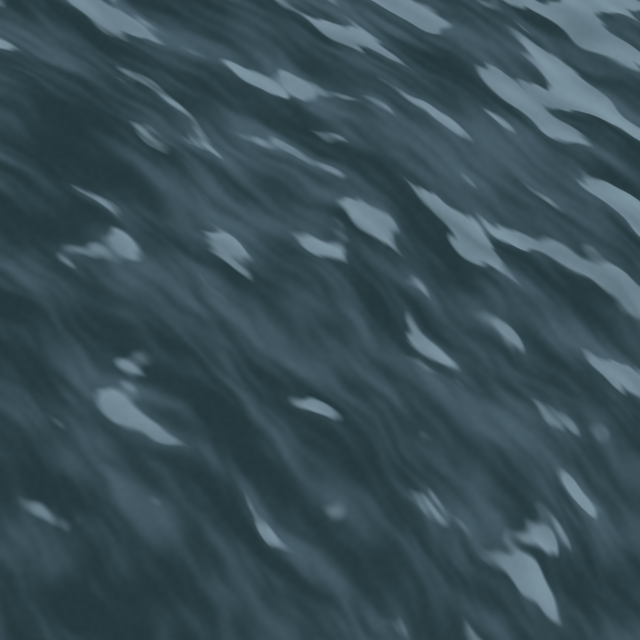
A three.js fragment shader for this texture:

```glsl
// Dark rippled water with slanting streaks of reflected sky light.
varying vec2 vUv;

const float TAU = 6.2831853;
const vec3 DEEP_WATER = vec3(0.145, 0.222, 0.243);
const vec3 SLATE_WATER = vec3(0.285, 0.370, 0.415);
const vec3 SKY_GLINT = vec3(0.500, 0.590, 0.642);

float hash(vec2 cell) {
  return fract(sin(dot(cell, vec2(127.1, 311.7))) * 43758.5453);
}

// Dot product of a random unit gradient with the offset from its corner.
float cornerSlope(vec2 cell, vec2 offset) {
  float angle = TAU * hash(cell);
  return dot(vec2(cos(angle), sin(angle)), offset);
}

// Gradient noise, roughly -1 to 1.
float noise(vec2 p) {
  vec2 cell = floor(p);
  vec2 f = p - cell;
  vec2 blend = f * f * f * (f * (f * 6.0 - 15.0) + 10.0);
  vec2 e = vec2(1.0, 0.0);
  float low = mix(cornerSlope(cell, f), cornerSlope(cell + e.xy, f - e.xy), blend.x);
  float high = mix(cornerSlope(cell + e.yx, f - e.yx), cornerSlope(cell + e.xx, f - e.xx), blend.x);
  return 1.5 * mix(low, high, blend.y);
}

// x runs along the crests, y across them; crests crowd together upward.
vec2 crestCoords(vec2 uv) {
  vec2 p = uv - 0.5;
  float angle = mix(-0.70, -0.46, uv.y);
  float c = cos(angle);
  float s = sin(angle);
  vec2 q = vec2(c * p.x + s * p.y, c * p.y - s * p.x);
  q.y *= 1.0 + 0.28 * q.y;
  q.y += 0.020 * noise(q * vec2(5.0, 7.0) + 3.7);
  q.y += 0.006 * noise(q * vec2(15.0, 18.0) + 9.1);
  return q;
}

// Sum of stretched octaves, each sheared a little against the last.
float ripples(vec2 q, vec2 scale, float gain, float seed) {
  float sum = 0.0;
  float weight = 1.0;
  for (int i = 0; i < 3; i++) {
    sum += weight * noise(q * scale + seed);
    q.y += 0.09 * q.x;
    scale *= vec2(1.9, 2.15);
    weight *= gain;
    seed += 17.3;
  }
  return sum;
}

// Crest height that decides where the sky is mirrored.
float glintField(vec2 q) {
  return ripples(q, vec2(6.0, 19.0), 0.36, 41.6);
}

void main() {
  vec2 q = crestCoords(vUv);
  float light = dot(vUv, vec2(0.5));

  // Water body: broad swell, fine ripples and the dark side of each crest.
  float swell = ripples(q, vec2(3.6, 13.0), 0.72, 5.2);
  float crest = glintField(q);
  float shade = smoothstep(0.1, 0.8, glintField(q + vec2(0.0, 0.024)));
  float tone = 0.43 + 0.50 * swell + 0.18 * crest + 0.34 * (light - 0.5);
  tone -= 0.30 * shade * light;
  vec3 color = mix(DEEP_WATER, SLATE_WATER, smoothstep(-0.12, 1.12, tone));

  // Sky glints: crisp and common toward the upper right, soft and rare below.
  float threshold = mix(0.74, 0.02, light) - 0.10 * swell;
  float softness = mix(0.38, 0.20, light);
  float glint = smoothstep(threshold, threshold + softness, crest);
  float strength = 0.80 + 0.22 * noise(q * vec2(9.0, 34.0) + 73.0);
  color = mix(color, SKY_GLINT, clamp(glint * strength, 0.0, 1.0));

  // Faint mottling over everything.
  color += 0.007 * noise(vUv * 85.0);
  gl_FragColor = vec4(color, 1.0);
}
```
